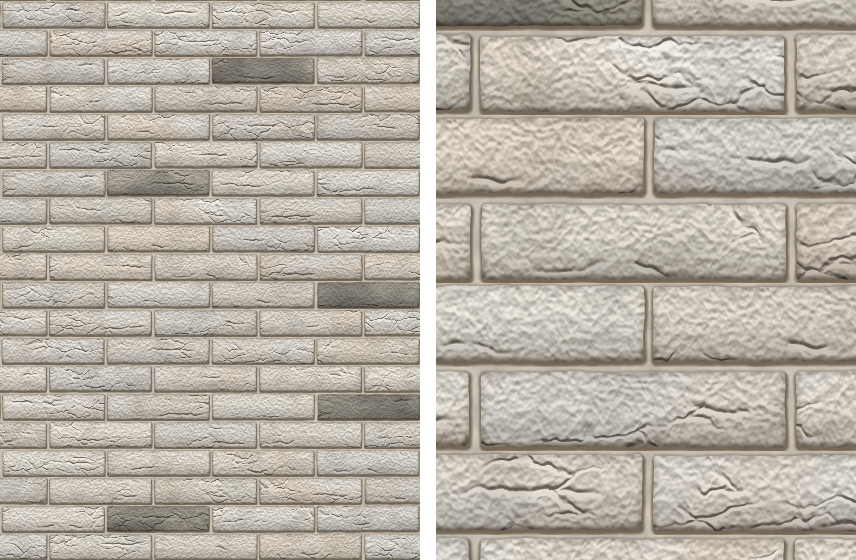
Left, the full canvas; right, a detail of the centre.
This texture is drawn by a Shadertoy shader. Its source:

```glsl
const float COLUMNS = 4.0;
const float ROWS = 20.0;
const float BRICK_PITCH = 3.75;              // brick spacing, in row heights
const float ODD_ROW_SHIFT = 0.45;            // bond offset, in bricks
const vec2 HALF_BRICK = vec2(1.81, 0.447);
const float CORNER = 0.05;
const float ROW_CENTRE = 0.535;
const float LIGHT_STEP = 0.035;
const float RELIEF_GAIN = 0.62;
const vec3 CREAM = vec3(0.835, 0.812, 0.770);
const vec3 PALE_GREY = vec3(0.825, 0.812, 0.785);
const vec3 BLUSH = vec3(0.800, 0.735, 0.665);
const vec3 ASH = vec3(0.565, 0.545, 0.505);
const vec3 MORTAR = vec3(0.800, 0.770, 0.720);
const vec3 SHADOW = vec3(0.400, 0.345, 0.270);

float hash(vec2 p) {
    vec3 q = fract(p.xyx * vec3(0.1031, 0.1030, 0.0973));
    q += dot(q, q.yzx + 33.33);
    return fract((q.x + q.y) * q.z);
}

// Layered, rotated sines, about -1 to 1
float waves(vec2 p) {
    float sum = 0.0, gain = 0.5;
    for (int i = 0; i < 5; i++) {
        p = mat2(0.8, 0.6, -0.6, 0.8) * p * 1.75 + 1.3;
        sum += gain * sin(p.x + 1.6 * sin(p.y));
        gain *= 0.6;
    }
    return sum;
}

// Cellular noise: nearest and second nearest distance
vec2 cells(vec2 p) {
    vec2 corner = floor(p), nearest = vec2(8.0);
    for (int j = -1; j <= 1; j++)
    for (int i = -1; i <= 1; i++) {
        vec2 c = corner + vec2(i, j);
        float d = length(c + vec2(hash(c), hash(c + 57.3)) - p);
        nearest = d < nearest.x ? vec2(d, nearest.x) : vec2(nearest.x, min(nearest.y, d));
    }
    return nearest;
}

// Height of the rough clay face; y points down
float relief(vec2 p, float seed) {
    vec2 w = p + 0.09 * vec2(waves(p * 2.2 + seed), waves(p * 2.6 - seed));
    float grain = 0.022 * cells(w * 8.0 + seed).x + 0.010 * cells(p * 14.0 + seed).x;

    // Flaked edges in patches
    vec2 flake = cells(w * vec2(1.1, 3.0) + seed);
    float worn = smoothstep(0.15, 0.75, waves(p * vec2(0.6, 1.1) + seed * 3.0));
    float flakes = worn * (1.0 - smoothstep(0.0, 0.16, flake.y - flake.x));

    // One long wavering crack
    float level = 0.24 * sin(seed * 7.0) + 0.08;
    float away = (p.y - level - 0.10 * waves(vec2(p.x * 1.4 + seed, seed))) / 0.032;
    float span = 1.0 - smoothstep(0.4, 1.1, abs(p.x - 0.9 * sin(seed * 3.0)));
    float broken = smoothstep(-0.35, 0.35, waves(p * 1.9 + seed));
    float crack = span * broken * exp(-away * away);
    return grain - 0.035 * flakes - 0.042 * crack;
}

float boxDistance(vec2 p) {
    vec2 q = abs(p) - HALF_BRICK + CORNER;
    return length(max(q, 0.0)) + min(max(q.x, q.y), 0.0) - CORNER;
}

// One dark brick in every fourth row
float isAshBrick(float row, float column) {
    float k = floor(row / 4.0);
    float chosen = floor(2.5 + 1.3 * cos(1.9 * (k - 2.5)));
    return step(abs(mod(row, 4.0) - 2.0), 0.1) * step(abs(column - chosen), 0.1);
}

void mainImage(out vec4 fragColor, in vec2 fragCoord) {
    vec2 uv = fragCoord / iResolution.xy;
    vec2 p = vec2(uv.x * COLUMNS * BRICK_PITCH, (1.0 - uv.y) * ROWS);
    float aa = ROWS / iResolution.y;

    // Brick layout, with the joint centred on the row boundary
    float row = floor(p.y - ROW_CENTRE + 0.5);
    float along = p.x / BRICK_PITCH - 0.008 - ODD_ROW_SHIFT * mod(row, 2.0);
    vec2 id = vec2(mod(floor(along), COLUMNS), row);
    float seed = 40.0 * hash(id + 11.7);
    vec2 local = vec2((fract(along) - 0.5) * BRICK_PITCH, p.y - row - ROW_CENTRE);
    local += 0.035 * (vec2(hash(id + 3.1), hash(id + 8.6)) - 0.5);
    float wobble = 0.012 * waves(local * 3.0 + seed);
    float edge = boxDistance(local) + wobble;

    // Clay tint and blotches
    float blotch = waves(local * vec2(0.45, 0.7) + seed * 2.0);
    vec3 clay = mix(CREAM, PALE_GREY, hash(id + 21.4));
    float warmth = hash(id + 35.2);
    clay = mix(clay, BLUSH, 0.55 * warmth * smoothstep(-0.5, 0.7, blotch));
    clay *= 0.96 + 0.07 * hash(id + 49.9);
    clay = mix(clay, ASH * (1.0 + 0.18 * blotch), isAshBrick(id.y, id.x));

    // Light from above
    float slope = (relief(local, seed) - relief(local - vec2(0.0, LIGHT_STEP), seed)) / LIGHT_STEP;
    float light = clamp(1.0 + RELIEF_GAIN * slope, 0.5, 1.13);
    float fall = local.y / HALF_BRICK.y;
    light *= 1.0 - 0.17 * smoothstep(-0.3, 1.0, fall);
    light *= 1.0 - 0.06 * smoothstep(0.1, 0.8, waves(local * 1.3 - seed));
    float rim = smoothstep(-0.09, 0.0, edge);
    light *= 1.0 - rim * mix(0.10, 0.38, smoothstep(0.5, 1.0, fall));
    vec3 warmShade = mix(vec3(1.0, 0.97, 0.92), vec3(1.0), smoothstep(0.5, 0.95, light));
    vec3 brick = clay * warmShade * light;

    // Mortar, shaded below and beside the bricks
    vec3 joint = MORTAR * (0.96 + 0.06 * waves(p * 4.0));
    float dropShade = 1.0 - smoothstep(0.0, 0.055, boxDistance(local - vec2(0.008, 0.025)) + wobble);
    float contact = 1.0 - smoothstep(0.0, 0.04, edge);
    joint = mix(joint, SHADOW, max(0.85 * dropShade, 0.35 * contact));

    vec3 color = mix(brick, joint, smoothstep(-0.6 * aa, 0.6 * aa, edge));
    fragColor = vec4(clamp(color, 0.0, 1.0), 1.0);
}
```
